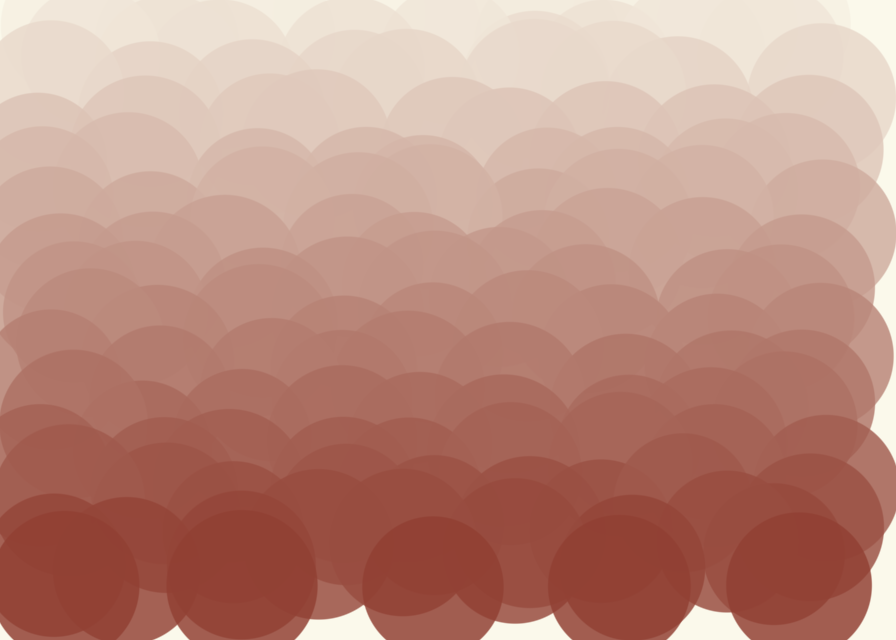
A Shadertoy shader for this background:

```glsl
// Rows of translucent discs pile up like scales, from pale cream at the top
// to brick red at the bottom. Jittered grid rows are blended back to front,
// then a wider, regular row closes the lower edge.

#define ROWS 14
#define COLUMNS 9
#define FRONT_DISCS 5
#define RADIUS 0.114
#define OPACITY 0.84
#define JITTER vec2(0.046, 0.026)
#define FIRST_DISC vec2(0.100, 0.955)
#define LAST_X 1.245
#define ROW_STEP 0.0635
#define FRONT_Y 0.082
#define SEED 7.0

const vec3 CREAM = vec3(0.984, 0.976, 0.922);
const vec3 BRICK = vec3(0.565, 0.245, 0.195);

// Three random values in 0..1 for one grid cell, without sine
vec3 hash3(vec2 cell) {
    vec3 q = fract((cell.xyx + SEED) * vec3(0.1031, 0.1030, 0.0973));
    q += dot(q, q.yxz + 33.33);
    return fract((q.xxy + q.yzz) * q.zyx);
}

// Colour of a disc from the height of its centre
vec3 discColor(float height) {
    float depth = clamp((1.0 - height) / 0.92, 0.0, 1.0);
    return mix(CREAM, BRICK, pow(depth, 0.96));
}

void mainImage(out vec4 fragColor, in vec2 fragCoord) {
    vec2 p = fragCoord / iResolution.y;
    float pixel = 1.0 / iResolution.y;
    vec3 color = CREAM;

    for (int row = 0; row <= ROWS; row++) {
        bool front = row == ROWS;
        int count = front ? FRONT_DISCS : COLUMNS;
        float rowY = front ? FRONT_Y : FIRST_DISC.y - float(row) * ROW_STEP;

        for (int i = 0; i < count; i++) {
            // Stride through the row so that overlaps face both ways
            int column = (i * 4 + row * 2) % count;
            vec3 rnd = hash3(vec2(column, row)) * 2.0 - 1.0;
            float along = float(column) / float(count - 1);
            vec2 center = vec2(mix(FIRST_DISC.x, LAST_X, along), rowY);
            center += rnd.xy * JITTER * (front ? 0.2 : 1.0);
            float radius = RADIUS + 0.006 * rnd.z;

            // Soft-edged translucent disc
            float edge = length(p - center) - radius;
            float cover = 1.0 - smoothstep(-pixel, pixel, edge);
            color = mix(color, discColor(center.y), cover * OPACITY);
        }
    }

    fragColor = vec4(color, 1.0);
}
```
